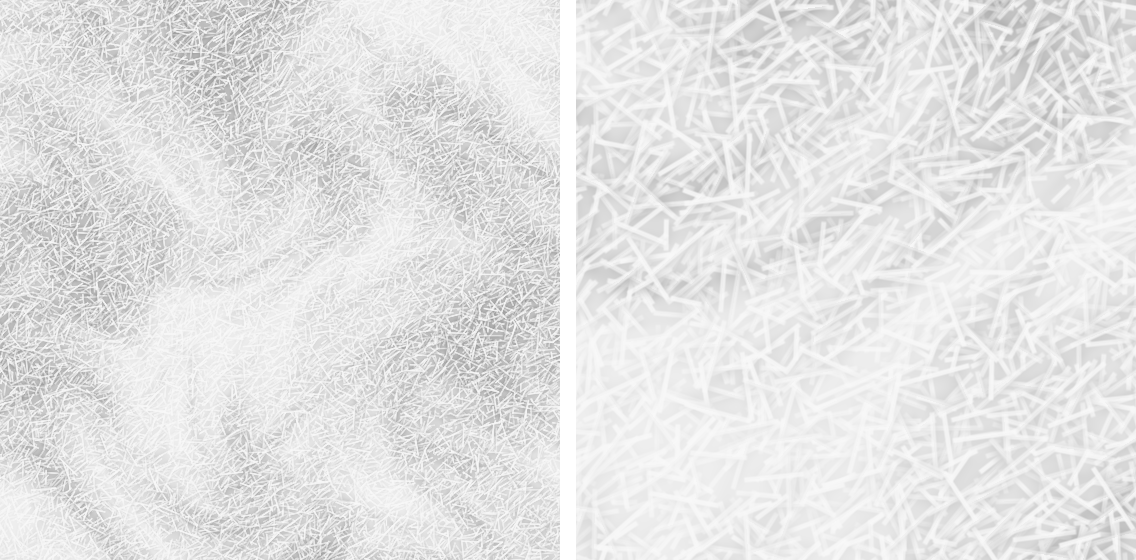
Left: the whole. Right: its middle third, enlarged.
Write a WebGL 1 fragment shader that draws this texture.

```glsl
precision highp float;
// Draws a mat of fine pale fibres, criss-crossing over soft grey shadows.

uniform vec2 u_resolution;

const vec3 PAPER_WHITE = vec3(0.972);
const vec3 SHADOW_GREY = vec3(0.50);
const float CELL_SIZE = 0.032;         // spacing of fibres within one layer
const float MIN_HALF_LENGTH = 0.007;
const float MAX_HALF_LENGTH = 0.023;
const float HALF_WIDTH = 0.0012;
const float EDGE_SOFTNESS = 0.0010;
const float SHADOW_WIDTH = 0.010;
const float SHADOW_STRENGTH = 0.62;
const float FIBRE_COVER = 0.90;
const float MAIN_ANGLE = 0.65;         // slightly favoured direction
const float ANGLE_BIAS = 0.28;
const float PATCH_FREQUENCY = 7.0;
const float MIN_DEPTH = 0.13;          // shadow depth in the palest patches
const float MAX_DEPTH = 0.86;
const int LAYERS = 14;
const float PI = 3.14159;

vec4 hash4(vec2 p) {
  vec4 q = fract(p.xyxy * vec4(0.1031, 0.1030, 0.0973, 0.1099));
  q += dot(q, q.wzxy + 33.33);
  return fract((q.xxyz + q.yzzw) * q.zywx);
}

// Layered, warped sines: broad cloudy patches with finer detail, about -1 to 1
float patches(vec2 p) {
  float sum = 0.0;
  float amplitude = 0.55;
  p = p * PATCH_FREQUENCY + vec2(1.7, 4.1);
  for (int i = 0; i < 5; i++) {
    p += 0.6 * sin(p.yx * 1.3 + vec2(0.4, 2.1));
    sum += amplitude * sin(p.x) * cos(p.y * 0.8 + 0.7);
    p = mat2(0.8, 0.6, -0.6, 0.8) * p * 1.9 + 3.7;
    amplitude *= 0.68;
  }
  return sum;
}

// Lays one fibre over the shade: a shadow along one side, then a pale core
float layFibre(float shade, vec2 offset, vec4 rnd, float softness) {
  float angle = PI * rnd.z + ANGLE_BIAS * sin(2.0 * PI * rnd.z - 2.0 * MAIN_ANGLE + PI);
  vec2 dir = vec2(cos(angle), sin(angle));
  float along = abs(dot(offset, dir));
  float across = dot(offset, vec2(-dir.y, dir.x));
  float halfLength = mix(MIN_HALF_LENGTH, MAX_HALF_LENGTH, rnd.w);

  float side = fract(rnd.w * 17.0) < 0.5 ? -1.0 : 1.0;
  float sideways = across * side;
  float fade = 1.0 - clamp(sideways / SHADOW_WIDTH, 0.0, 1.0);
  float shadow = fade * fade * step(0.0, sideways);
  shadow *= 1.0 - smoothstep(halfLength * 0.55, halfLength, along);
  shade += shadow * SHADOW_STRENGTH * (1.0 - shade);

  float core = 1.0 - smoothstep(HALF_WIDTH - softness * 0.5, HALF_WIDTH + softness, abs(across));
  core *= 1.0 - smoothstep(halfLength - softness, halfLength + softness, along);
  float cover = FIBRE_COVER * mix(0.6, 1.0, fract(rnd.z * 23.0));
  return shade * (1.0 - core * cover);
}

void main() {
  vec2 uv = gl_FragCoord.xy / u_resolution.y;
  float softness = max(EDGE_SOFTNESS, 0.6 / u_resolution.y);

  // Stack the layers, each a jittered grid of fibres
  float shade = 0.6;
  for (int layer = 0; layer < LAYERS; layer++) {
    float seed = float(layer) * 57.0 + 11.0;
    vec2 p = uv / CELL_SIZE + hash4(vec2(seed, 3.0)).xy;
    vec2 cell = floor(p);
    for (int y = -1; y <= 1; y++) {
      for (int x = -1; x <= 1; x++) {
        vec2 id = cell + vec2(float(x), float(y));
        vec4 rnd = hash4(id + vec2(seed, seed * 1.7));
        vec2 offset = (p - id - rnd.xy) * CELL_SIZE;
        shade = layFibre(shade, offset, rnd, softness);
      }
    }
  }

  // Broad patches decide how deep the shadows look
  float depth = mix(MIN_DEPTH, MAX_DEPTH, smoothstep(-0.85, 0.95, patches(uv)));
  gl_FragColor = vec4(mix(PAPER_WHITE, SHADOW_GREY, shade * depth), 1.0);
}
```
